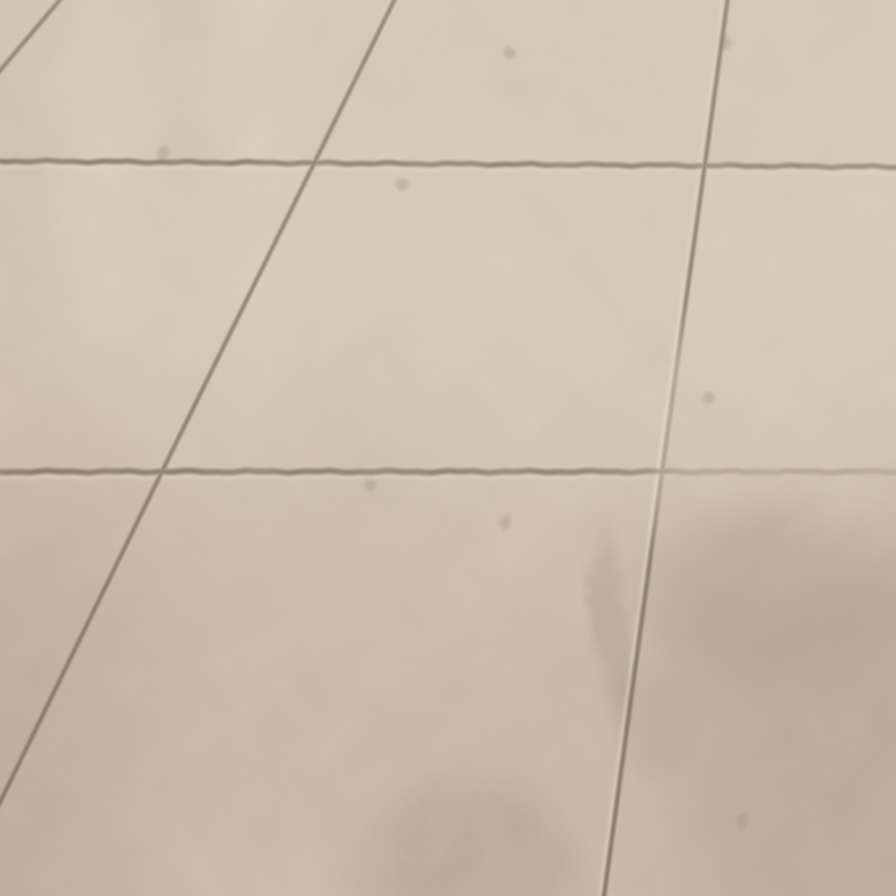
Give the GLSL for this texture, as a WebGL 1 fragment shader.

```glsl
precision highp float;
// Pale stone floor tiles in perspective with thin worn grout, soft stains and specks.

#define VANISH vec2(0.9557, 2.0547)  // vanishing point of the long joints
#define TILE vec2(0.3531, 0.1776)    // tile size on the floor plane
#define SHIFT vec2(0.388, -4.5614)   // tile grid offset
#define ROW_HALF 0.0029              // half width of the cross joints
#define COL_HALF 0.0024              // half width of the long joints
#define MOTTLE 0.012                 // strength of the cloudy variation
#define PALE vec3(0.835, 0.790, 0.730)
#define ROSY vec3(0.788, 0.733, 0.683)
#define DUSTY vec3(0.715, 0.660, 0.595)
#define GROUT vec3(0.500, 0.445, 0.395)
#define GLINT vec3(0.875, 0.835, 0.785)
#define STAIN vec3(0.640, 0.590, 0.515)

uniform vec2 u_resolution;

float hash(vec2 p) {
  return fract(sin(dot(p, vec2(41.3, 289.1))) * 4375.85);
}

// Layered, rotated and warped sines, about -1 to 1
float clouds(vec2 p) {
  float sum = 0.0, amp = 0.5;
  for (int i = 0; i < 5; i++) {
    p += 0.6 * sin(p.yx * 1.3 + float(i));
    sum += amp * sin(p.x) * cos(p.y);
    p = mat2(1.5, 1.1, -1.1, 1.5) * p + 1.7;
    amp *= 0.6;
  }
  return sum;
}

// Small dark dots in a few cells of a jittered grid
float specks(vec2 p) {
  vec2 cell = floor(p);
  vec2 center = 0.25 + 0.5 * vec2(hash(cell), hash(cell + 7.3));
  float rare = step(0.86, hash(cell + 19.1));
  return rare * (1.0 - smoothstep(0.02, 0.09, length(fract(p) - center)));
}

// Soft elliptical blot: 1 inside, 0 outside
float blot(vec2 p, vec2 center, vec2 radius) {
  return 1.0 - smoothstep(0.45, 1.1, length((p - center) / radius));
}

// Smooth band around zero distance
float band(float dist, float halfWidth, float soft) {
  return 1.0 - smoothstep(halfWidth - soft, halfWidth + soft, abs(dist));
}

void main() {
  vec2 p = gl_FragCoord.xy / u_resolution;
  float soft = 0.0012 + 0.7 / u_resolution.y;

  // Floor coordinates, with a slight tilt of the far joint
  float tilt = 0.0065 * p.x * smoothstep(0.45, 0.82, p.y);
  float rough = 0.0007 * (sin(p.x * 83.0) + 0.6 * sin(p.x * 197.0 + 1.0));
  float depth = VANISH.y - p.y - tilt;
  float slope = (p.x - VANISH.x) / depth;
  vec2 grid = vec2(slope, 1.0 / depth) / TILE + SHIFT;
  vec2 tileId = floor(grid);

  // Signed distances to the nearest joints, in canvas units
  vec2 offset = fract(grid + 0.5) - 0.5;
  float colDist = offset.x * TILE.x * depth / sqrt(1.0 + slope * slope);
  float rowDist = offset.y * TILE.y * depth * depth + rough;

  // Tile colour: pale far away, rosier near, dusty at the lower right
  float cloud = clouds(p * 7.0);
  float grain = clouds(p * 43.0 + 5.0);
  float near = 1.0 - smoothstep(0.18, 0.72, p.y);
  vec3 color = mix(PALE, ROSY, near);
  color += 0.008 * (hash(tileId) - 0.5);
  float dusty = smoothstep(0.62, 0.88, p.x + 0.08 * cloud)
              * (1.0 - smoothstep(0.28, 0.52, p.y + 0.05 * cloud));
  color = mix(color, DUSTY, 0.72 * dusty);
  color -= vec3(0.035, 0.042, 0.045) * (1.0 - smoothstep(0.0, 0.28, p.x)) * (0.4 + 0.6 * near);

  // Faint upright reflections at the upper left
  float sheen = sin(p.x * 34.0 - 2.2) * (1.0 - smoothstep(0.25, 0.42, p.x));
  color += vec3(0.012, 0.011, 0.006) * sheen * smoothstep(0.45, 0.8, p.y);
  color += MOTTLE * (cloud + 0.6 * grain);

  // Stains, streaks and specks
  vec2 warped = p + 0.025 * vec2(cloud, clouds(p * 9.0 + 3.0));
  float stain = 0.40 * blot(warped, vec2(0.52, 0.03), vec2(0.15, 0.12));
  stain += 0.36 * blot(warped, vec2(0.682, 0.29), vec2(0.030, 0.13));
  stain += 0.28 * blot(warped, vec2(0.86, 0.33), vec2(0.16, 0.12));
  stain += 0.20 * blot(warped, vec2(0.73, 0.19), vec2(0.06, 0.08));
  stain *= 0.85 + 0.3 * grain;
  color = mix(color, STAIN, clamp(stain, 0.0, 1.0));
  color = mix(color, STAIN, 0.4 * specks(p * 8.0 + 0.04 * grain));

  // Joints: lit rims first, then dark grout that wears thin in places
  float rowWear = smoothstep(0.70, 0.77, p.x) * (1.0 - smoothstep(0.50, 0.62, p.y));
  float colWear = smoothstep(0.55, 0.72, p.x) * blot(p, vec2(0.74, 0.52), vec2(0.2, 0.14));
  float rowRim = band(rowDist + 0.0065, 0.0020, soft + 0.001);
  float colRim = band(colDist + 0.0050, 0.0018, soft + 0.001) * smoothstep(0.3, 0.72, p.x);
  color = mix(color, GLINT, 0.40 * rowRim * (1.0 - rowWear));
  color = mix(color, GLINT, colRim * (0.50 + 0.4 * colWear));
  float rowLine = band(rowDist, ROW_HALF + 0.0006 * near, soft + 0.0008);
  float colLine = band(colDist, COL_HALF, soft + 0.0005);
  rowLine *= (0.78 - 0.16 * p.x + 0.10 * grain) * (1.0 - 0.55 * rowWear);
  colLine *= (0.88 - 0.18 * p.y) * (1.0 - 0.50 * colWear);
  color = mix(color, GROUT, clamp(max(rowLine, colLine), 0.0, 1.0));

  gl_FragColor = vec4(color, 1.0);
}
```
